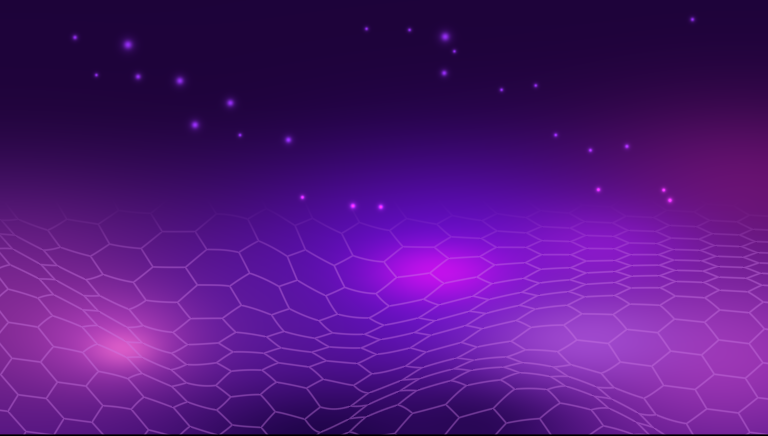
This background is drawn by a Shadertoy shader. Its source:

```glsl
// Violet dusk of soft glows over a rolling hexagonal mesh with drifting sparks
#define CELL_SIZE vec2(0.118, 0.082)
#define LINE_WIDTH 0.0016
#define LINE_ALPHA 0.42
#define SPARK_COUNT 26
#define TOP_COLOR vec3(0.115, 0.010, 0.225)
#define LOW_COLOR vec3(0.270, 0.055, 0.480)
#define MESH_COLOR vec3(0.80, 0.48, 0.90)
#define SPARK_VIOLET vec3(0.56, 0.20, 0.88)
#define SPARK_PINK vec3(0.93, 0.22, 0.88)

float hash(float n) {
    return fract(sin(n * 91.17) * 4375.85);
}

// Blend an elliptical glow into the colour
void glow(inout vec3 color, vec2 uv, vec2 center, vec2 radius, vec3 tint, float strength) {
    vec2 d = (uv - center) / radius;
    color = mix(color, tint, strength * exp(-dot(d, d)));
}

vec3 backdrop(vec2 uv) {
    vec3 color = mix(LOW_COLOR, TOP_COLOR, smoothstep(0.28, 0.78, uv.y));
    // Broad haze
    glow(color, uv, vec2(0.00, 0.28), vec2(0.27, 0.27), vec3(0.50, 0.16, 0.57), 0.95);
    glow(color, uv, vec2(0.97, 0.57), vec2(0.23, 0.20), vec3(0.42, 0.07, 0.43), 0.90);
    glow(color, uv, vec2(0.58, 0.38), vec2(0.25, 0.25), vec3(0.42, 0.05, 0.86), 0.90);
    glow(color, uv, vec2(0.95, 0.18), vec2(0.23, 0.23), vec3(0.64, 0.22, 0.72), 0.90);
    glow(color, uv, vec2(0.33, 0.25), vec2(0.13, 0.16), vec3(0.35, 0.10, 0.61), 0.60);
    // Shadowed hollows along the bottom
    glow(color, uv, vec2(0.42, -0.02), vec2(0.17, 0.13), vec3(0.10, 0.01, 0.26), 0.92);
    glow(color, uv, vec2(0.62, 0.02), vec2(0.12, 0.11), vec3(0.14, 0.02, 0.31), 0.85);
    // Bright cores
    glow(color, uv, vec2(0.78, 0.43), vec2(0.12, 0.09), vec3(0.59, 0.10, 0.84), 0.70);
    glow(color, uv, vec2(0.76, 0.22), vec2(0.14, 0.10), vec3(0.66, 0.32, 0.84), 0.80);
    glow(color, uv, vec2(0.15, 0.22), vec2(0.11, 0.11), vec3(0.76, 0.28, 0.77), 0.75);
    glow(color, uv, vec2(0.16, 0.20), vec2(0.04, 0.04), vec3(0.95, 0.42, 0.82), 0.65);
    glow(color, uv, vec2(0.57, 0.375), vec2(0.085, 0.065), vec3(0.82, 0.07, 0.94), 0.85);
    return color;
}

// Bend the plane: rows crowd together along each ridge
vec2 terrain(vec2 p) {
    float arch = 0.145 - 1.15 * (p.x - 1.13) * (p.x - 1.13);
    float ridge = 0.19 + 0.19 * smoothstep(0.6, 1.6, p.x);
    float slope = 0.47 - 0.85 * p.x;
    float row = p.y + 0.13 * p.x;
    row += 0.09 * tanh((p.y - arch - 0.02) / 0.035) * smoothstep(0.5, 0.9, p.x);
    row += 0.10 * tanh((p.y - ridge) / 0.06) * smoothstep(0.2, 0.8, p.x);
    row += 0.10 * tanh((p.y - slope) / 0.07) * (1.0 - smoothstep(0.25, 0.65, p.x));
    row += 0.14 * tanh((p.y - 0.46) / 0.09) * smoothstep(0.8, 1.3, p.x);
    float column = p.x + 0.05 * sin(5.0 * p.y + 2.0 * p.x);
    return vec2(column, row) / CELL_SIZE;
}

// Canvas distance to the nearest edge of a flat-topped hexagon
float hexEdge(vec2 grid) {
    vec2 dx = dFdx(grid), dy = dFdy(grid);
    vec2 period = vec2(1.7320508, 1.0);
    vec2 a = mod(grid, period) - 0.5 * period;
    vec2 b = mod(grid - 0.5 * period, period) - 0.5 * period;
    vec2 cell = dot(a, a) < dot(b, b) ? a : b;
    vec2 slant = vec2(0.8660254, 0.5);
    vec2 side = dot(abs(cell), slant) > abs(cell.y) ? slant : vec2(0.0, 1.0);
    float d = 0.5 - dot(abs(cell), side);
    vec2 normal = side * vec2(cell.x < 0.0 ? -1.0 : 1.0, cell.y < 0.0 ? -1.0 : 1.0);
    float density = length(vec2(dot(normal, dx), dot(normal, dy)));
    return d / (density * iResolution.y);
}

// Scattered sparks, pinker near the horizon
vec3 sparks(vec2 p, float aspect) {
    vec3 light = vec3(0.0);
    for (int i = 0; i < SPARK_COUNT; i++) {
        float n = float(i) + 1.0;
        vec2 uv = vec2(fract(n * 0.618 + 0.05 * hash(n)), fract(n * 0.755 + 0.1 * hash(n + 40.0)));
        vec2 center = vec2((0.06 + 0.86 * uv.x) * aspect, 0.49 + 0.50 * uv.y);
        float size = mix(0.0035, 0.0095, pow(hash(n + 7.0), 3.0));
        float d = length(p - center) / size;
        vec3 tint = mix(SPARK_PINK, SPARK_VIOLET, smoothstep(0.54, 0.68, center.y));
        light += tint * (0.60 * exp(-d * d) + 0.22 * exp(-0.25 * d * d));
    }
    return light;
}

void mainImage(out vec4 fragColor, in vec2 fragCoord) {
    vec2 uv = fragCoord / iResolution.xy;
    vec2 p = fragCoord / iResolution.y;
    float pixel = 1.0 / iResolution.y;
    vec3 color = backdrop(uv);

    // Mesh fading into the distance
    float line = 1.0 - smoothstep(0.0, LINE_WIDTH + pixel, hexEdge(terrain(p)));
    float fade = 1.0 - smoothstep(0.36, 0.55, uv.y);
    color = mix(color, MESH_COLOR, line * fade * LINE_ALPHA);

    color += sparks(p, iResolution.x / iResolution.y);

    // Dark rim at the bottom
    color *= smoothstep(0.002, 0.002 + 1.5 * pixel, uv.y);
    fragColor = vec4(clamp(color, 0.0, 1.0), 1.0);
}
```
